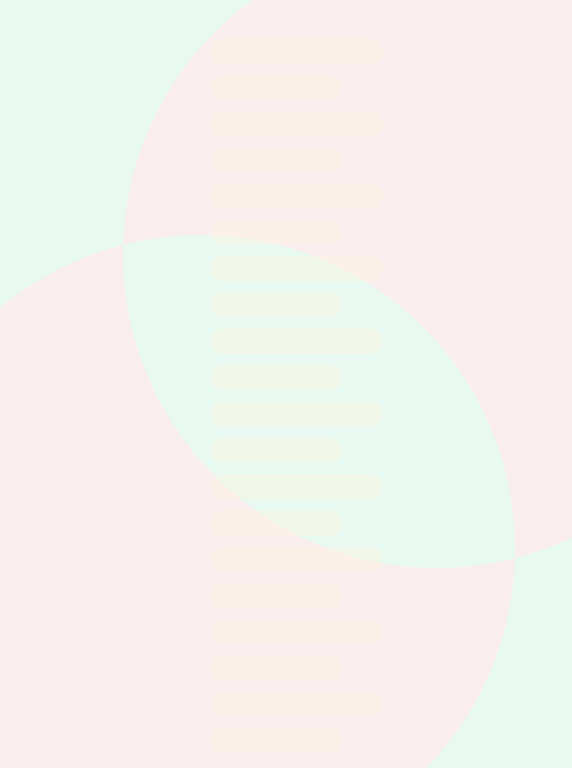
Write a WebGL 2 fragment shader that draws this background.

```glsl
#version 300 es
precision highp float;

uniform vec2 u_resolution;
out vec4 fragColor;

const vec3 MINT = vec3(0.905, 0.976, 0.941);
const vec3 PINK = vec3(0.977, 0.930, 0.930);
const vec3 CREAM = vec3(1.0, 0.96, 0.875);

float circleDistance(vec2 p, vec2 center, float radius) {
    return length(p - center) - radius;
}

// Horizontal capsule whose round caps end at the left and right edges.
float capsuleDistance(vec2 p, float left, float right, float radius) {
    float spine = clamp(p.x, left + radius, right - radius);
    return length(vec2(p.x - spine, p.y)) - radius;
}

// Stack of bars, long and short in turn, counted down from the top.
float barsDistance(vec2 p, float top, float pitch, float count) {
    float row = clamp(round((top - p.y) / pitch), 0.0, count - 1.0);
    float right = mix(0.4987, 0.4457, mod(row, 2.0));
    vec2 local = vec2(p.x, p.y - top + row * pitch);
    return capsuleDistance(local, 0.2735, right, 0.0165);
}

float coverage(float dist, float softness) {
    return smoothstep(softness, -softness, dist);
}

void main() {
    // Canvas height is one unit.
    vec2 p = gl_FragCoord.xy / u_resolution.y;
    float edge = 0.75 / u_resolution.y;

    // Two discs cancel out where they overlap.
    float upper = coverage(circleDistance(p, vec2(0.5690, 0.6693), 0.4089), edge);
    float lower = coverage(circleDistance(p, vec2(0.2617, 0.2850), 0.4089), edge);
    float oneDisc = upper + lower - 2.0 * upper * lower;
    vec3 color = mix(MINT, PINK, oneDisc);

    // Translucent bars over the discs.
    float bars = coverage(barsDistance(p, 0.9337, 0.04727, 20.0), edge);
    color = mix(color, CREAM, 0.4 * bars);

    fragColor = vec4(color, 1.0);
}
```
